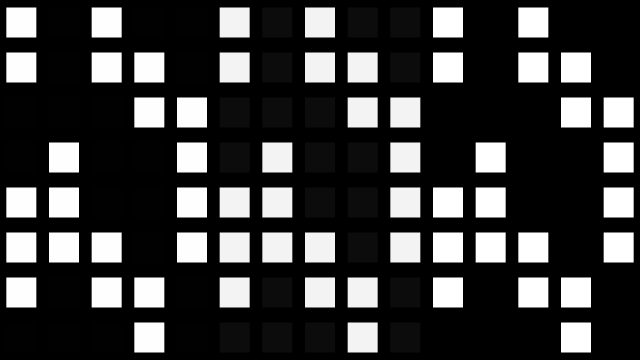
A WebGL 1 fragment shader for this pattern:

```glsl
precision highp float;

uniform vec2 u_resolution;

const vec2 GRID = vec2(15.0, 8.0);      // cells across and down
const float PANEL_COLUMNS = 5.0;        // columns in one repeat
const float SQUARE_SIDE = 1.0 / 12.0;   // in canvas heights

// Chooses one of five values by index 0 to 4.
float pick(float index, vec4 firstFour, float last) {
  vec4 chosen = vec4(equal(vec4(index), vec4(0.0, 1.0, 2.0, 3.0)));
  return dot(firstFour, chosen) + last * step(3.5, index);
}

// 1 when the row lies in a vertical run of cells.
float inRun(float row, float start, float count) {
  return step(start - 0.5, row) * step(row, start + count - 0.5);
}

// Each column holds a lower and an upper run of lit cells.
float litCell(float column, float row) {
  float lowerStart = pick(column, vec4(1.0, 2.0, 1.0, 0.0), 2.0);
  float lowerCount = pick(column, vec4(3.0, 3.0, 2.0, 2.0), 2.0);
  float upperStart = pick(column, vec4(6.0, 8.0, 6.0, 5.0), 4.0);
  return max(inRun(row, lowerStart, lowerCount), inRun(row, upperStart, 2.0));
}

// Pixel coverage of a centred square.
float squareCoverage(vec2 p, float side, float pixel) {
  vec2 edge = clamp((0.5 * side - abs(p)) / pixel + 0.5, 0.0, 1.0);
  return edge.x * edge.y;
}

// Contrast lost towards grey in each panel.
float panelFade(float panel) {
  return pick(panel, vec4(0.004, 0.049, 0.0, 0.0), 0.0);
}

void main() {
  vec2 canvas = vec2(u_resolution.x / u_resolution.y, 1.0);
  vec2 gridPoint = gl_FragCoord.xy / u_resolution * GRID;
  vec2 cell = floor(gridPoint);
  vec2 local = (fract(gridPoint) - 0.5) * canvas / GRID;

  // Repeat the five-column motif across the canvas.
  float panel = floor((cell.x + 0.5) / PANEL_COLUMNS);
  float column = cell.x - panel * PANEL_COLUMNS;

  float fade = panelFade(panel);
  float tone = mix(fade, 1.0 - fade, litCell(column, cell.y));
  float coverage = squareCoverage(local, SQUARE_SIDE, 1.0 / u_resolution.y);
  gl_FragColor = vec4(vec3(tone * coverage), 1.0);
}
```
